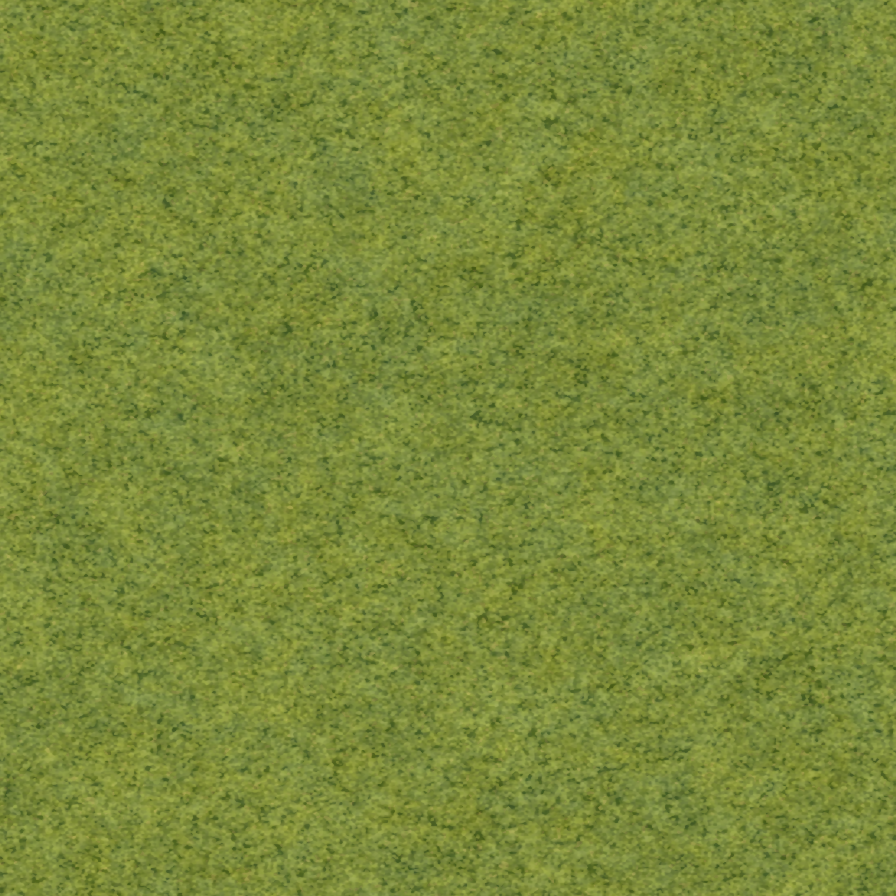
A three.js fragment shader for this texture:

```glsl
varying vec2 vUv;

vec3 hash32(vec2 p) {
  vec3 q = fract(p.xyx * vec3(0.1031, 0.1030, 0.0973));
  q += dot(q, q.yxz + 33.33);
  return fract((q.xxy + q.yzz) * q.zyx);
}

// Soft cellular noise: x is tone, y is hue, both centred on zero
vec2 softCells(vec2 p, float sharpness) {
  vec2 cell = floor(p);
  vec2 sum = vec2(0.0);
  float total = 0.0;
  for (int j = -1; j <= 1; j++) {
    for (int i = -1; i <= 1; i++) {
      vec2 id = cell + vec2(float(i), float(j));
      vec3 rnd = hash32(id + 17.0);
      vec2 seed = id + 0.15 + 0.7 * vec2(rnd.z, fract(rnd.x * 7.0 + rnd.y * 5.0));
      vec2 offset = p - seed;
      float weight = exp(-sharpness * dot(offset, offset));
      sum += weight * (rnd.xy - 0.5);
      total += weight;
    }
  }
  return sum / total;
}

void main() {
  // Layers from broad patches down to single blades, slightly wider than tall
  vec2 sway = 0.004 * sin(vUv.yx * vec2(61.0, 47.0) + 2.0 * sin(vUv * 23.0));
  vec2 patches = softCells((vUv + sway) * vec2(17.0, 21.0) + 3.1, 4.0);
  vec2 clumps = softCells((vUv + sway) * vec2(52.0, 68.0) + 81.7, 4.0);
  vec2 tufts = softCells(vUv * vec2(135.0, 185.0) + 230.3, 4.0);
  vec2 blades = softCells(vUv * vec2(275.0, 345.0) + 411.9, 4.0);

  float tone = 0.04 * patches.x + 0.06 * clumps.x + 0.10 * tufts.x + 0.18 * blades.x;
  float warmth = 0.035 * patches.y + 0.05 * clumps.y + 0.04 * tufts.y;

  vec3 grass = vec3(0.486, 0.545, 0.231);
  grass += tone * vec3(1.0, 0.95, 0.6);
  grass += warmth * vec3(0.6, 0.25, -0.7);
  grass += blades.y * vec3(0.015, 0.0, 0.04);

  // Small shadows between tufts
  float shadow = smoothstep(0.08, 0.32, -tufts.x) * smoothstep(0.0, 0.3, -blades.x);
  grass -= shadow * vec3(0.08, 0.06, 0.03);

  // A few dry straws
  float straw = smoothstep(0.2, 0.38, tufts.y) * smoothstep(0.05, 0.3, blades.y);
  grass += straw * vec3(0.05, 0.015, 0.03);

  gl_FragColor = vec4(grass, 1.0);
}
```
